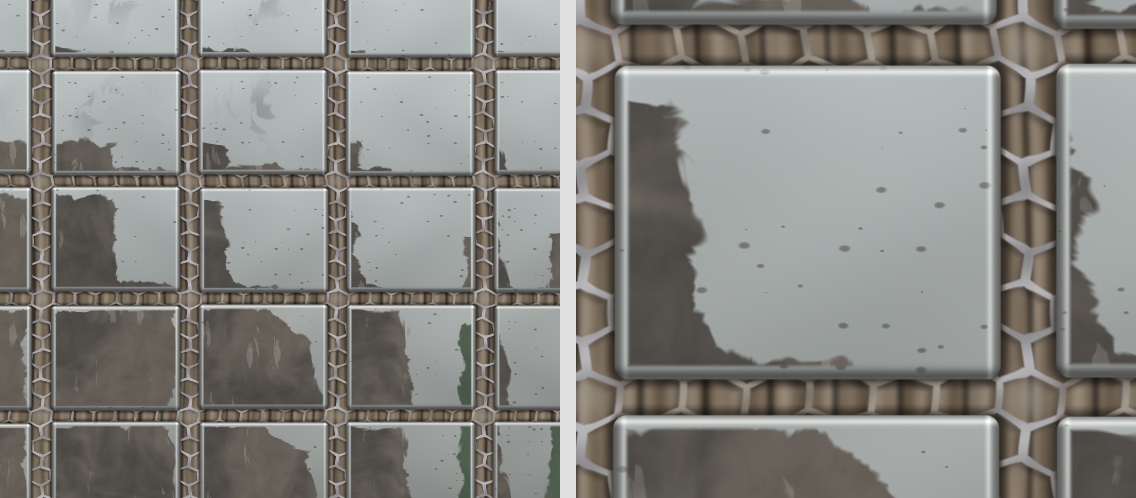
Left: the whole. Right: its middle third, enlarged.
Reproduce this texture procedurally as a WebGL 1 fragment shader.

```glsl
precision highp float;
// Glossy grey mosaic tiles with ragged reflections, on white netting over wood.
uniform vec2 u_resolution;

float hash(vec2 p) {
  return fract(sin(dot(p, vec2(127.1, 311.7))) * 43758.545);
}

// Layered, rotated and warped sines, roughly -1 to 1
float ripple(vec2 p) {
  float sum = 0.0, amp = 0.7;
  for (int i = 0; i < 5; i++) {
    p = mat2(0.8, 0.6, -0.6, 0.8) * p * 1.75 + 1.3;
    p += 0.7 * sin(p.yx);
    sum += amp * sin(p.x) * sin(p.y);
    amp *= 0.62;
  }
  return sum;
}

// Soft line of the given width around zero
float band(float d, float width) {
  d /= width;
  return exp(-d * d);
}

float roundedBox(vec2 p, vec2 halfSize, float radius) {
  vec2 d = abs(p) - halfSize + radius;
  return length(max(d, 0.0)) + min(max(d.x, d.y), 0.0) - radius;
}

// Distance to the nearest edge of a honeycomb with unit sides
float honeycomb(vec2 p) {
  vec2 period = vec2(1.732, 3.0);
  vec2 a = mod(p, period) - period * 0.5;
  vec2 b = mod(p - period * 0.5, period) - period * 0.5;
  vec2 g = abs(dot(a, a) < dot(b, b) ? a : b);
  return 0.866 - max(g.x, g.x * 0.5 + g.y * 0.866);
}

// Sparse cellular pits in the glaze
float pits(vec2 p) {
  vec2 cell = floor(p);
  vec2 center = 0.3 + 0.4 * vec2(hash(cell), hash(cell + 7.0));
  vec2 d = (fract(p) - center) * vec2(0.7, 1.2);
  float size = 0.22 * hash(cell + 3.0);
  return step(0.88, hash(cell + 19.0)) * (1.0 - smoothstep(size * 0.5, size + 0.05, length(d)));
}

// Positive where the dark surroundings are mirrored; col and row count tiles
float reflection(vec2 uv, float col, float row) {
  float narrow = 0.5 * pow(0.4, col);
  float wide = 0.95 - 0.95 * smoothstep(0.5, 3.5, col);
  float reach = mix(narrow, wide, step(1.5, row)) + 0.12 * (uv.y - 0.5) * step(0.5, col);
  float top = mix(0.95, 0.04, smoothstep(-0.7, 1.3, row));
  top += 0.25 * smoothstep(0.4, 0.9, uv.x) * step(0.5, col);
  float left = min(reach - uv.x, uv.y - top);
  float foot = uv.y - 0.84 - 0.12 * uv.x - 0.04 * max(col, 0.0) - 0.06 * step(row, -0.5);
  float side = 0.1 + 0.45 * (col - 2.0) * abs(row - 2.0);
  float right = min(uv.x - 1.0 + side, uv.y - 0.7 + 0.25 * row);
  right = mix(-1.0, right, step(1.5, col) * step(0.5, row));
  return max(max(left, foot), right);
}

// Wood seen through the joints, with the netting on top
vec3 joints(vec2 p, vec2 grid, float gap) {
  float grain = sin(p.x * 190.0 + 2.0 * sin(p.y * 9.0)) + 0.6 * sin(p.x * 417.0 + sin(p.y * 23.0));
  vec3 wood = vec3(0.49, 0.435, 0.37) + 0.06 * grain;
  wood *= 1.0 - 0.45 * band(fract(p.x * 23.0 + 0.1 * sin(p.y * 8.0)) - 0.5, 0.07);
  wood *= mix(0.5, 1.0, smoothstep(0.0, 0.009, gap));
  vec2 nearest = abs(fract(grid + 0.5) - 0.5);
  float upright = 1.0 - smoothstep(0.05, 0.1, nearest.x);
  vec2 net = grid * vec2(12.124, 12.0) + 0.13 * sin(p.yx * 61.0);
  float d = honeycomb(net);
  float knot = upright * band(nearest.x, 0.018) * 0.06;
  float thread = 1.0 - smoothstep(0.05 + knot, 0.15 + knot, d);
  vec3 white = mix(vec3(0.62, 0.59, 0.55), vec3(0.71, 0.71, 0.73), upright);
  white *= 0.92 + 0.12 * sin(p.y * 130.0 + p.x * 40.0);
  wood *= 1.0 - 0.25 * band(honeycomb(net + vec2(0.12, -0.16)), 0.16);
  // Pale glue where the joints cross
  float glue = band(length(nearest * vec2(0.296, 0.236)), 0.015);
  wood = mix(wood, vec3(0.64, 0.61, 0.57), 0.55 * glue);
  return mix(wood, white, thread * 0.9 * smoothstep(-0.002, 0.005, gap));
}

vec3 tile(vec2 p, vec2 t, vec2 size, vec2 id, float sd) {
  vec2 uv = t / (2.0 * size) + 0.5;
  float seed = hash(id + 2.0) * 20.0;
  vec2 q = uv * vec2(5.0, 4.0) + seed;
  float wave = ripple(q);
  // Sky reflection, with smudges on the upper tiles
  vec3 sky = mix(vec3(0.73, 0.76, 0.76), vec3(0.55, 0.565, 0.555), p.y);
  sky += 0.07 * (0.5 - uv.y) + 0.03 * (hash(id) - 0.5) + 0.012 * sin(q.x * 1.3 + 2.0 * sin(q.y));
  float smudge = smoothstep(0.2, 0.6, wave) * band(length(uv - vec2(0.45, 0.4)), 0.25);
  sky -= 0.11 * smudge * step(id.y, 0.5) * step(id.x, 1.5);
  sky *= 1.0 - 0.3 * pits(p * 75.0);
  // Dark reflection with brown patches, pale flecks and green at the far side
  vec3 dark = mix(vec3(0.30, 0.285, 0.27), vec3(0.39, 0.365, 0.335),
                  smoothstep(-0.5, 0.5, ripple(q * 0.4 + 4.0) + uv.x - 0.4));
  dark += 0.02 * ripple(q * 2.0) + 0.1 * smoothstep(0.75, 1.0, ripple(q * vec2(1.8, 0.9) + 9.0));
  float green = step(1.5, id.x) * step(1.5, id.y) * smoothstep(0.6, 0.8, uv.x + 0.3 * (id.x - 2.0));
  dark = mix(dark, vec3(0.24, 0.36, 0.26), 0.6 * green);
  float edge = reflection(uv, id.x, id.y) + 0.05 * wave;
  float mask = smoothstep(-0.012, 0.012, edge) * smoothstep(0.007, 0.011, -sd);
  vec3 color = mix(sky, dark, mask * 0.96);
  // Rounded rim: bright top and right, shaded left, bottom and outline
  vec2 near = size + t, far = size - t;
  color = mix(color, vec3(0.47, 0.475, 0.465), 0.7 * smoothstep(-0.009, -0.002, sd));
  color += 0.3 * band(near.y - 0.004, 0.0025) + 0.17 * band(far.x - 0.007, 0.002);
  color += 0.1 * band(near.x - 0.007, 0.002);
  color *= 1.0 - 0.35 * band(far.y - 0.002, 0.005) - 0.3 * band(near.x, 0.004);
  return color * (1.0 - 0.25 * band(far.x, 0.003));
}

void main() {
  // Height of the canvas is 1; y runs downwards
  vec2 p = gl_FragCoord.xy / u_resolution;
  p = vec2(p.x * 1.123, 1.0 - p.y);
  vec2 pitch = vec2(0.296, 0.236);
  vec2 grid = (p - vec2(0.0836, 0.1276)) / pitch;
  vec2 id = floor(grid);
  vec2 shift = 0.004 * (vec2(hash(id + 5.0), hash(id + 11.0)) - 0.5);
  vec2 t = (fract(grid) - 0.5) * pitch - shift;
  vec2 size = vec2(0.129, 0.105);
  float sd = roundedBox(t, size, 0.009);
  float pixel = 1.0 / u_resolution.y;
  float cover = 1.0 - smoothstep(-pixel, pixel, sd);
  gl_FragColor = vec4(mix(joints(p, grid, sd), tile(p, t, size, id, sd), cover), 1.0);
}
```
